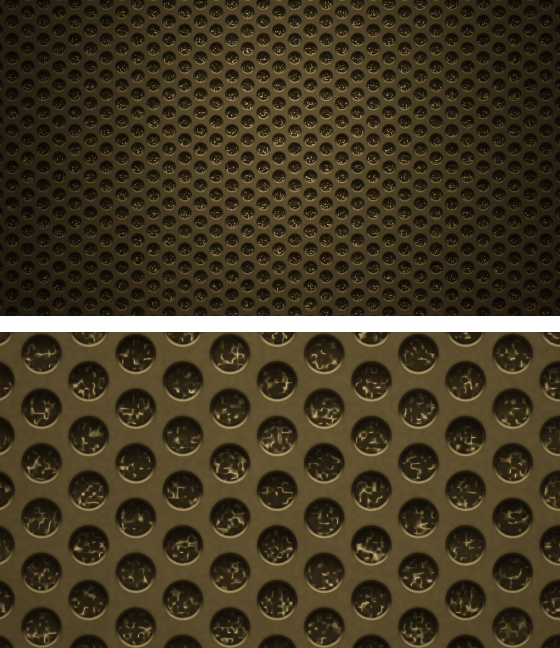
Top, the full canvas; bottom, a detail of the centre.
This pattern is drawn by a Shadertoy shader. Its source:

```glsl
float hash(vec2 p) {
    vec3 h = fract(p.xyx * 0.1031);
    h += dot(h, h.yzx + 33.33);
    return fract((h.x + h.y) * h.z);
}

float noise(vec2 p) {
    vec2 i = floor(p), f = fract(p);
    f = f * f * (3.0 - 2.0 * f);
    return mix(mix(hash(i), hash(i + vec2(1, 0)), f.x),
               mix(hash(i + vec2(0, 1)), hash(i + vec2(1, 1)), f.x), f.y);
}

// Brass ramp: brighter tones lose saturation
vec3 brass(float tone) {
    return tone * vec3(1.0, 0.77 + 0.2 * tone, 0.37 + 0.36 * tone);
}

void mainImage(out vec4 fragColor, in vec2 fragCoord) {
    float px = 1.0 / iResolution.y;
    vec2 p = (fragCoord - 0.5 * iResolution.xy) * px;

    // Staggered columns of holes
    vec2 pitch = vec2(0.0497, 0.0577);
    vec2 grid = (p + vec2(0.003, 0.001)) / pitch;
    float column = round(grid.x);
    grid.y += 0.5 * mod(column, 2.0);
    vec2 cell = vec2(column, round(grid.y));
    float radius = 0.0213;
    vec2 local = (grid - cell) * pitch / radius;
    float r = length(local);
    float facing = -local.y / max(r, 0.001);
    float aa = px / radius;

    // Soft spotlight above the middle
    vec2 fromLight = (p - vec2(0.02, 0.10)) * vec2(1.0, 0.9);
    float light = 0.10 + 0.28 * exp(-2.3 * dot(fromLight, fromLight));

    // Plate with fine mottling and a faint bevel around each hole
    float plate = 0.94 + 0.08 * noise(p * 220.0) + 0.05 * noise(p * 35.0);
    plate -= 0.22 * smoothstep(1.16, 1.0, r) * (0.5 - 0.5 * facing);

    // Rough floor, shaded by the upper edge
    float open = smoothstep(0.75, -0.15, local.y + 0.3 * local.x * local.x);
    float ridge = 1.0 - abs(2.0 * noise(p * 185.0 + cell * 7.3) - 1.0);
    float sparkle = pow(ridge, 3.0) * smoothstep(0.25, 0.9, noise(p * 260.0 + 40.0));
    float hole = mix(0.24, 0.47, open) * (0.85 + 0.3 * hash(cell + 90.0));
    hole += 1.7 * sparkle * (0.15 + 0.85 * open) * smoothstep(1.0, 0.7, r);
    hole *= 1.0 - 0.4 * smoothstep(0.72, 0.9, r);

    // Bright crescent on the lower lip, thin glint elsewhere
    float lip = smoothstep(0.09 + aa, 0.02, abs(r - 0.95));
    hole += lip * (0.18 + 1.25 * smoothstep(0.0, 0.9, facing));

    float tone = light * mix(hole, plate, smoothstep(-aa, aa, r - 1.0));
    fragColor = vec4(brass(tone), 1.0);
}
```
